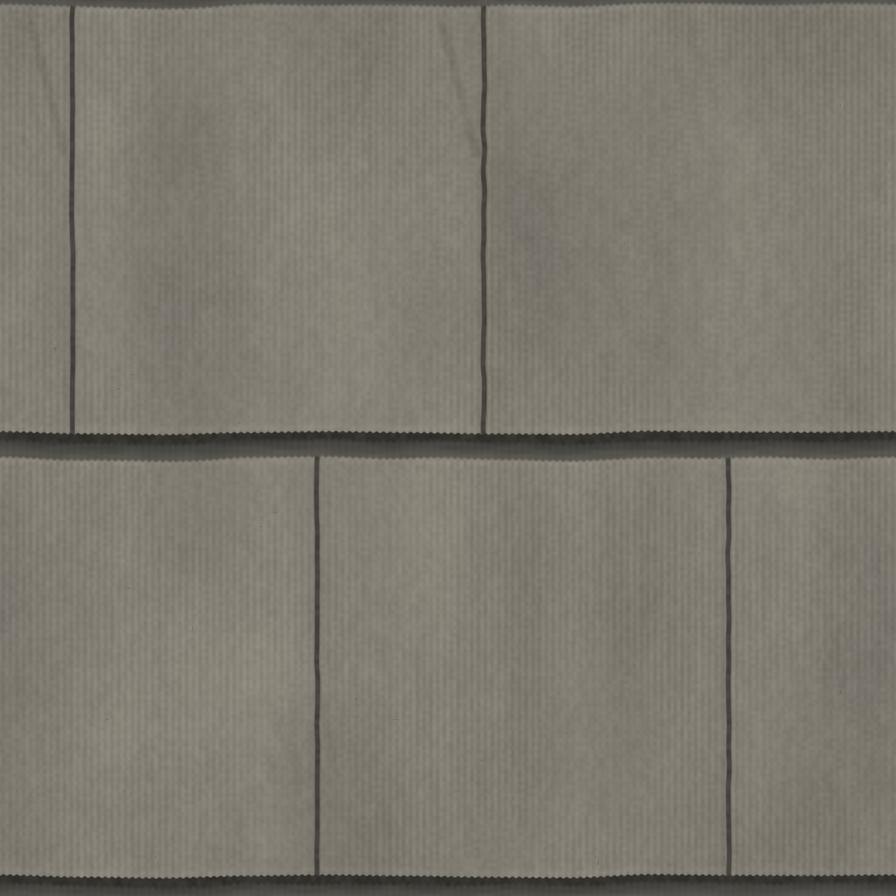
Write a WebGL 2 fragment shader that draws this texture.

```glsl
#version 300 es
precision highp float;
// Two staggered courses of ribbed grey concrete tiles, one narrow and one wide
// per course. Courses are split by shaded overlaps, tiles by thin dark joints;
// periodic noise adds stains, streaks and grain, so the canvas tiles seamlessly.

uniform vec2 u_resolution;
out vec4 outColor;

#define COURSE_BASE 0.0208    // height of the lower course's bottom edge
#define COURSE_SPLIT 0.4948   // height of the lower course
#define NARROW_TILE 0.459     // width of the narrow tile
#define JOINT_HALF 0.0027     // half width of a vertical joint
#define SHADOW_DEPTH 0.0085   // darkest part under an overlap
#define OVERLAP_DEPTH 0.028   // whole overlap band
#define RIBS 132.0            // ribs across the canvas
#define RIB_STRENGTH 0.017
#define GRAIN_STRENGTH 0.055
#define STAIN_STRENGTH 0.085

const vec3 CONCRETE = vec3(0.508, 0.488, 0.447);
const vec3 STAIN_TINT = vec3(1.0, 0.96, 0.84);
const vec3 SHADOW = vec3(0.205, 0.195, 0.178);
const vec3 LEDGE_DARK = vec3(0.265, 0.257, 0.242);
const vec3 LEDGE_LIGHT = vec3(0.355, 0.345, 0.322);
const vec3 JOINT = vec3(0.255, 0.245, 0.228);

float hash(vec2 p) {
  return fract(sin(dot(p, vec2(127.1, 311.7))) * 43758.5453);
}

// Value noise on the unit canvas, repeating after the given cell counts.
float noise(vec2 uv, vec2 cells) {
  vec2 p = uv * cells, i = floor(p), f = fract(p);
  f = f * f * (3.0 - 2.0 * f);
  vec2 a = mod(i, cells), b = mod(i + 1.0, cells);
  vec2 seed = cells * 0.37;
  return mix(mix(hash(a + seed), hash(vec2(b.x, a.y) + seed), f.x),
             mix(hash(vec2(a.x, b.y) + seed), hash(b + seed), f.x), f.y);
}

// Layered noise, centred on zero.
float fbm(vec2 uv, vec2 cells) {
  float sum = 0.0, weight = 0.5;
  for (int k = 0; k < 4; k++) {
    sum += weight * (noise(uv, cells) - 0.5);
    cells *= 2.0;
    weight *= 0.5;
  }
  return sum;
}

float segmentDistance(vec2 p, vec2 a, vec2 b) {
  vec2 d = b - a;
  return length(p - a - d * clamp(dot(p - a, d) / dot(d, d), 0.0, 1.0));
}

// Ribbed concrete with blotches, vertical streaks and fine grain.
vec3 concrete(vec2 uv, float rib, float tile) {
  float stain = fbm(uv, vec2(5.0, 4.0)) + 0.7 * fbm(uv, vec2(17.0, 3.0));
  float ribWear = smoothstep(0.25, 0.7, noise(uv, vec2(9.0, 6.0)));
  float grain = 0.6 * noise(uv, vec2(260.0, 230.0))
              + 0.4 * noise(uv, vec2(150.0, 60.0)) - 0.5;
  vec3 color = CONCRETE + 0.014 * (hash(vec2(tile, 4.0)) - 0.5);
  color += STAIN_STRENGTH * stain * STAIN_TINT;
  color += RIB_STRENGTH * rib * mix(0.35, 1.0, ribWear);
  color += GRAIN_STRENGTH * grain;
  // Sparse dark pits
  float pit = smoothstep(0.965, 1.0, noise(uv + 0.003, vec2(170.0, 130.0)));
  return color - 0.08 * pit * step(0.6, noise(uv, vec2(23.0, 19.0)));
}

void main() {
  vec2 uv = gl_FragCoord.xy / u_resolution;
  float soft = max(0.0012, 1.0 / u_resolution.y);
  float rib = cos(6.2831853 * RIBS * uv.x);

  // Course layout, with the ribs toothing its lower edge
  float wobble = 0.004 * (noise(uv * vec2(1.0, 0.0), vec2(11.0, 1.0)) - 0.5);
  float v = fract(uv.y - COURSE_BASE - wobble + 0.0008 * rib);
  float course = step(COURSE_SPLIT, v);
  float rise = v - course * COURSE_SPLIT;
  float drop = mix(COURSE_SPLIT, 1.0 - COURSE_SPLIT, course) - rise;

  // Tile layout: signed offset from the nearest joint
  float u = fract(uv.x - mix(0.354, 0.081, course));
  float wide = step(NARROW_TILE, u);
  float width = mix(NARROW_TILE, 1.0 - NARROW_TILE, wide);
  float along = u - wide * NARROW_TILE;
  float offset = along < 0.5 * width ? along : along - width;
  offset += 0.0022 * (noise(uv, vec2(7.0, 42.0)) - 0.5);

  vec3 color = concrete(uv, rib, course * 2.0 + wide);

  // Faint slanted streak beside the upper course's joints
  float streak = segmentDistance(vec2(offset, -drop),
                                 vec2(-0.046, -0.05), vec2(-0.009, -0.19));
  color -= 0.035 * course * (1.0 - smoothstep(0.001, 0.009, streak));

  // Joints with a soft shade and a pale lip
  float gap = abs(offset);
  color *= 1.0 - 0.1 * exp(-gap / 0.006);
  color += 0.025 * exp(-pow((offset - 0.006) / 0.0015, 2.0));
  float joint = 1.0 - smoothstep(JOINT_HALF - soft, JOINT_HALF + soft, gap);
  color = mix(color, JOINT + 0.06 * (noise(uv, vec2(90.0, 180.0)) - 0.5), 0.92 * joint);

  // Pale edges bordering the overlap
  color += 0.02 * (1.0 - joint) * exp(-pow((drop - OVERLAP_DEPTH - 0.003) / 0.003, 2.0));
  color += 0.018 * (1.0 - joint) * exp(-pow((rise - 0.006) / 0.004, 2.0));

  // Overlap: ledge fading out of a dark shadow
  float depth = drop + 0.004 * (noise(uv, vec2(14.0, 8.0)) - 0.5);
  vec3 ledge = mix(LEDGE_DARK, LEDGE_LIGHT, smoothstep(SHADOW_DEPTH, OVERLAP_DEPTH, depth));
  ledge += 0.03 * (noise(uv, vec2(48.0, 210.0)) - 0.5);
  vec3 shadow = SHADOW + 0.05 * (noise(uv, vec2(180.0, 150.0)) - 0.5);
  ledge = mix(shadow, ledge, smoothstep(SHADOW_DEPTH - 0.003, SHADOW_DEPTH + 0.003, depth));
  color = mix(ledge, color, smoothstep(OVERLAP_DEPTH - 0.003, OVERLAP_DEPTH + 0.001, depth));
  color = mix(shadow, color, smoothstep(0.0, 2.0 * soft, rise));

  outColor = vec4(clamp(color, 0.0, 1.0), 1.0);
}
```
